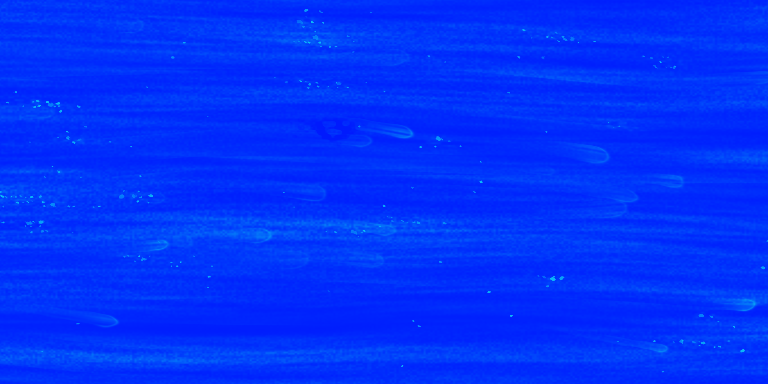
A Shadertoy shader for this texture:

```glsl
// Ultramarine paint dragged in horizontal strokes, with smeared tips and cyan flecks.

float hash(vec2 p) {
    vec3 q = fract(vec3(p.xyx) * 0.1031);
    q += dot(q, q.yzx + 33.33);
    return fract((q.x + q.y) * q.z);
}

vec2 hash2(vec2 p) {
    return vec2(hash(p), hash(p + 71.7));
}

float noise(vec2 p) {
    vec2 i = floor(p), f = fract(p);
    f = f * f * (3.0 - 2.0 * f);
    return mix(mix(hash(i), hash(i + vec2(1, 0)), f.x),
               mix(hash(i + vec2(0, 1)), hash(i + 1.0), f.x), f.y);
}

// Long brush marks, from broad bands down to bristles and grain
float brushTone(vec2 p) {
    float band = noise(p * vec2(0.9, 12.0) + 3.0);
    float tilted = p.y + 0.05 * p.x;
    return 0.31 * band
         + 0.25 * noise(p * vec2(1.4, 27.0) + 40.0)
         + 0.20 * noise(vec2(p.x * 1.8, tilted * 62.0) + 90.0)
         + 0.17 * noise(p * vec2(2.5, 120.0) + 150.0)
         + 0.07 * noise(p * vec2(12.0, 160.0) + 210.0)
         + 0.17 * (0.3 + band) * (noise(p * vec2(170.0, 220.0) + 300.0) - 0.5);
}

// Thin pale strokes: one crisp edge, the other side fading out
float paleStrokes(vec2 p, float aspect) {
    float sum = 0.0;
    for (float i = 0.0; i < 36.0; i++) {
        vec2 seed = vec2(i, 11.0);
        vec2 q = p - hash2(seed) * vec2(aspect, 1.0);
        q.y += q.x * (hash(seed + 5.0) - 0.4) * 0.14 + 0.1 * q.x * q.x * (hash(seed + 2.0) - 0.5);
        float halfLength = mix(0.1, 0.45, hash(seed + 9.0));
        float ends = smoothstep(1.0, 0.1, abs(q.x) / halfLength);
        float thickness = mix(0.003, 0.022, pow(hash(seed + 17.0), 2.0)) * (0.3 + ends);
        float side = hash(seed + 23.0) < 0.65 ? q.y : -q.y;
        sum += ends * smoothstep(-0.0015, 0.0015, side) * exp(-max(side, 0.0) / thickness);
    }
    return sum;
}

// Rounded fingertip smears: streaky body, bright front edge, tail to the left
float smears(vec2 p, float aspect) {
    float sum = 0.0;
    for (float i = 0.0; i < 22.0; i++) {
        vec2 seed = vec2(i, 47.0);
        vec2 q = p - hash2(seed) * vec2(aspect, 1.0);
        q.y += q.x * (hash(seed + 3.0) - 0.35) * 0.3 + 0.6 * q.x * q.x * (hash(seed + 6.0) - 0.5);
        float radius = mix(0.010, 0.023, hash(seed + 8.0));
        float d = length(vec2(max(q.x, 0.0) * 0.5, q.y)) - radius * exp(min(q.x, 0.0) * 1.2);
        d += 0.004 * (noise(q * vec2(30.0, 70.0) + i) - 0.5);
        float tail = exp(min(q.x, 0.0) / mix(0.04, 0.14, hash(seed + 13.0)));
        float streak = noise(q * vec2(7.0, 190.0) + i * 9.0);
        float body = smoothstep(0.0015, -0.0015, d) * (0.1 + 0.9 * streak);
        float front = smoothstep(-0.02, 0.02, q.x - q.y);
        float rim = exp(-pow(d / 0.0025, 2.0)) * front;
        sum += mix(0.3, 1.2, pow(hash(seed + 21.0), 1.5)) * tail * (body + 0.7 * rim);
    }
    return sum;
}

// Wide, flat clusters where the flecks gather
float clusterDensity(vec2 p, float aspect) {
    float sum = 0.006;
    for (float i = 0.0; i < 20.0; i++) {
        vec2 seed = vec2(i, 83.0);
        vec2 q = p - hash2(seed) * vec2(aspect, 1.0);
        q.y += 0.1 * q.x;
        q /= vec2(mix(0.025, 0.11, hash(seed + 4.0)), mix(0.009, 0.019, hash(seed + 6.0)));
        sum += exp(-dot(q, q));
    }
    return sum;
}

// Cellular flecks: one jittered, ragged drop per cell
float flecks(vec2 p, float cellSize, float chance, float aspect) {
    p.x += 0.3 * p.y;
    vec2 cell = floor(p / cellSize);
    vec2 middle = (cell + 0.5) * cellSize;
    middle.x -= 0.3 * middle.y;
    float present = step(hash(cell + 7.0), chance * clusterDensity(middle, aspect));
    vec2 q = fract(p / cellSize) - 0.5 - (hash2(cell + 19.0) - 0.5) * 0.35;
    q.y = q.y * 1.5 + q.x * (hash(cell + 43.0) - 0.5);
    float size = mix(0.14, 0.33, hash(cell + 31.0));
    float d = length(q) - size * (0.5 + 0.9 * noise(p / cellSize * 5.0));
    float soft = 0.5 / (iResolution.y * cellSize);
    return present * smoothstep(soft, -soft, d) * mix(0.35, 1.0, hash(cell + 53.0));
}

void mainImage(out vec4 fragColor, in vec2 fragCoord) {
    vec2 p = fragCoord / iResolution.y;
    float aspect = iResolution.x / iResolution.y;

    // Slow drift of the hand
    vec2 drifted = p;
    drifted.y += 0.010 * sin(p.x * 2.3 + p.y * 5.0) + 0.004 * sin(p.x * 5.1 - p.y * 9.0);

    float tone = brushTone(drifted);
    float green = 0.111 + 0.42 * tone * tone * tone;
    green += 0.052 * paleStrokes(drifted, aspect) * (0.2 + 1.4 * tone);
    green += 0.20 * smears(p, aspect);

    // Dry, scratchy haze around the fleck clusters
    float dry = noise(p * vec2(70.0, 150.0) + 60.0);
    green += 0.16 * min(clusterDensity(p, aspect), 1.0) * dry * dry * dry;

    // Dark scuffed patch
    vec2 scuff = (p - vec2(0.43 * aspect, 0.66)) / vec2(0.08, 0.03);
    green -= 0.11 * exp(-dot(scuff, scuff)) * smoothstep(0.45, 0.65, noise(p * vec2(60.0, 90.0)));

    green = max(green, 0.10);
    vec3 color = vec3(0.06 * max(green - 0.2, 0.0), green, 1.0 - 0.06 * green);

    // Cyan flecks, fine then coarse
    float fleck = max(flecks(p, 0.013, 0.36, aspect), flecks(p, 0.024, 0.30, aspect));
    color = mix(color, vec3(0.04, 0.74, 0.97), fleck);

    fragColor = vec4(color, 1.0);
}
```
